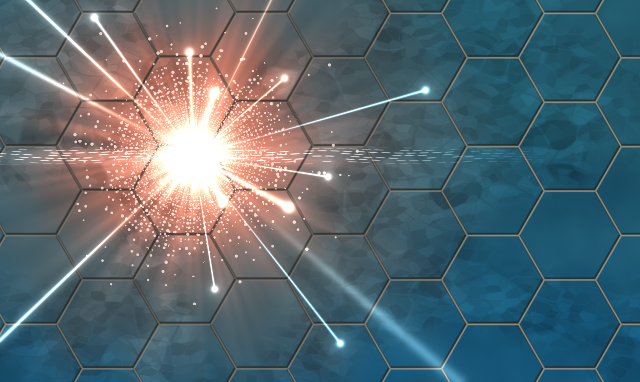
Give the GLSL for this background, as a WebGL 2 fragment shader.

```glsl
#version 300 es
precision highp float;
// A spark burst over a weathered teal wall of hexagonal panels.
// Layers: radial colour ramp with shards and rays, bevelled hex seams,
// dashed light band, polar grid of particles, streaks, and a hot core.
uniform vec2 u_resolution;
out vec4 fragColor;

// Lengths are in canvas heights.
const float TAU = 6.2831853;
const vec2 BURST = vec2(0.507, 0.592);
const vec2 HEX_CENTER = vec2(1.087, 0.852);
const float HEX_RADIUS = 0.1343;
const float SEAM_WIDTH = 0.0034;
const float DOT_SECTORS = 78.0;
const vec3 TEAL = vec3(0.125, 0.335, 0.405);
const vec3 BLUE = vec3(0.075, 0.315, 0.445);
const vec3 SLATE = vec3(0.30, 0.36, 0.38);
const vec3 BROWN = vec3(0.50, 0.41, 0.39);
const vec3 SALMON = vec3(0.76, 0.46, 0.39);
const vec3 PEACH = vec3(0.93, 0.68, 0.59);
const vec3 SEAM_DARK = vec3(0.13, 0.14, 0.14);
const vec3 SEAM_LIGHT = vec3(0.72, 0.66, 0.57);
const vec3 WARM = vec3(1.0, 0.76, 0.62);
const vec3 COOL = vec3(0.70, 0.93, 1.0);

// Sparks: head offset from the burst, width, coolness.
const vec4 SPARKS[10] = vec4[10](
  vec4(-0.260, 0.362, 0.0040, 0.7), vec4(-0.011, 0.271, 0.0055, 0.1),
  vec4(0.055, 0.166, 0.0080, 0.0), vec4(0.238, 0.203, 0.0026, 0.1),
  vec4(0.607, 0.172, 0.0032, 1.0), vec4(0.352, -0.055, 0.0026, 0.5),
  vec4(0.249, -0.135, 0.0090, 0.1), vec4(0.079, -0.122, 0.0080, 0.0),
  vec4(0.055, -0.349, 0.0024, 0.6), vec4(0.384, -0.491, 0.0032, 1.0));
// Beams leaving the canvas: end offset, width, strength.
const vec4 BEAMS[5] = vec4[5](
  vec4(-0.445, 0.419, 0.0042, 0.95), vec4(-0.507, 0.266, 0.0070, 0.65),
  vec4(-0.507, -0.483, 0.0046, 0.95), vec4(0.203, 0.408, 0.0026, 0.45),
  vec4(0.694, -0.592, 0.0170, 0.28));

float hash(vec2 p) {
  vec3 q = fract(p.xyx * 0.1031);
  q += dot(q, q.yzx + 33.33);
  return fract((q.x + q.y) * q.z);
}

float noise(vec2 p) {
  vec2 i = floor(p), f = fract(p);
  f = f * f * (3.0 - 2.0 * f);
  return mix(mix(hash(i), hash(i + vec2(1, 0)), f.x),
             mix(hash(i + vec2(0, 1)), hash(i + vec2(1, 1)), f.x), f.y);
}

float fbm(vec2 p) {
  float sum = 0.0, amp = 0.5;
  for (int i = 0; i < 4; i++, amp *= 0.5) {
    sum += amp * noise(p);
    p = mat2(1.6, 1.2, -1.2, 1.6) * p + 7.3;
  }
  return sum;
}

// Signed tone of angular cells, softened at their borders.
float shards(vec2 p) {
  vec2 cell = floor(p);
  float first = 9.0, second = 9.0, tone = 0.0;
  for (int k = 0; k < 9; k++) {
    vec2 id = cell + vec2(k % 3 - 1, k / 3 - 1);
    float d = length(id + vec2(hash(id), hash(id + 41.7)) - p);
    if (d < first) { second = first; first = d; tone = hash(id + 93.1) - 0.5; }
    else second = min(second, d);
  }
  return tone * smoothstep(0.0, 0.12, second - first);
}

// Distance to the nearest seam of a flat-topped hexagonal lattice.
float seamDistance(vec2 p) {
  vec2 period = HEX_RADIUS * vec2(3.0, sqrt(3.0));
  p -= HEX_CENTER;
  vec2 a = abs(mod(p + 0.5 * period, period) - 0.5 * period);
  vec2 b = abs(mod(p, period) - 0.5 * period);
  vec2 g = dot(a, a) < dot(b, b) ? a : b;
  return 0.5 * period.y - max(g.y, dot(g, vec2(0.8660, 0.5)));
}

float near(float inner, float outer, float d) { return 1.0 - smoothstep(inner, outer, d); }

// Tapered light trail from the burst to its end.
float trail(vec2 q, vec2 end, float width) {
  float along = clamp(dot(q, end) / dot(end, end), 0.0, 1.0);
  float d = length(q - end * along) / (width * mix(0.35, 1.0, along));
  return exp(-d * d) * smoothstep(0.05, 0.7, along);
}

void main() {
  float px = 1.0 / u_resolution.y;
  vec2 p = gl_FragCoord.xy * px, q = p - BURST;
  float r = length(q) + 1e-4;
  vec2 dir = q / r;

  // Wall: radial ramp bent by grime and rays
  float grime = fbm(p * 6.0) - 0.47;
  float rays = noise(dir * 9.0 + 20.0) + 0.5 * noise(dir * 25.0) - 0.75;
  float reach = length(q * vec2(0.95, q.y > 0.0 ? 0.88 : 1.08)) + 0.12 * grime - 0.07 * rays * smoothstep(0.05, 0.3, r);
  vec3 col = mix(BLUE, TEAL, smoothstep(0.0, 0.75, p.y + 0.5 * grime));
  col = mix(col, SLATE, near(0.38, 0.86, reach));
  col = mix(col, BROWN, near(0.24, 0.48, reach));
  col = mix(col, SALMON, near(0.14, 0.33, reach));
  col = mix(col, PEACH, near(0.05, 0.17, reach));
  vec2 bent = p + 0.035 * vec2(noise(p * 13.0), noise(p * 13.0 + 50.0));
  float chips = shards(bent * vec2(11.0, 17.0)) + 0.8 * shards(bent * vec2(27.0, 44.0) + 9.0);
  float patches = smoothstep(0.38, 0.65, noise(p * 5.0 + 3.0));
  col *= 1.0 + 0.35 * grime + 0.24 * chips * patches + 0.16 * rays * near(0.3, 0.8, r);

  // Seams: dark groove with a lit lower edge
  float groove = near(SEAM_WIDTH - px, SEAM_WIDTH + px, seamDistance(p));
  float lit = near(0.0, 0.0016 + px, seamDistance(p + vec2(-0.0022, 0.0032)));
  col = mix(col, SEAM_DARK, 0.78 * groove);
  col = mix(col, SEAM_LIGHT, lit * mix(0.25, 0.75, smoothstep(0.2, 0.9, r)));

  // Band of short horizontal dashes
  float wave = (q.y + 0.003 * sin(q.x * 14.0)) / 0.0068;
  float row = floor(wave);
  float slot = q.x * 30.0 + 13.0 * hash(vec2(row, 5.0));
  float dash = step(0.35, hash(vec2(floor(slot), row + 60.0))) * near(0.2, 0.48, abs(fract(slot) - 0.5));
  dash *= near(0.08, 0.3, abs(fract(wave) - 0.5)) * near(0.008, 0.027, abs(q.y)) * near(0.35, 1.0, r);
  col += 0.45 * dash + 0.09 * exp(-q.y * q.y / 0.0005) * near(0.1, 0.75, r);

  // Particles: jittered dots in square cells of a log-polar grid
  for (int layer = 0; layer < 2; layer++) {
    float sectors = DOT_SECTORS + 44.0 * float(layer), seed = 30.0 * float(layer);
    vec2 grid = vec2(atan(q.y, q.x), log(r)) * sectors / TAU;
    vec2 id = vec2(mod(floor(grid.x), sectors), floor(grid.y) + 300.0) + seed;
    float size = TAU * r / sectors;
    vec2 jitter = 0.3 + 0.4 * vec2(hash(id), hash(id + 17.0));
    float d = length(fract(grid) - jitter) * size;
    float radius = min(0.29 * size, 0.0045) * mix(0.4, 1.0, hash(id + 71.0));
    float chance = 0.75 * near(0.13, 0.29, r + 0.08 * rays) + 0.10 * near(0.25, 0.46, r);
    float mote = step(hash(id + 39.0), chance) * near(radius - 0.5 * px, radius + 0.5 * px, d);
    col = mix(col, vec3(1.0, 0.91, 0.87), 0.82 * mote);
  }

  // Beams and sparks with glowing heads
  for (int i = 0; i < 5; i++) {
    vec3 tint = mix(WARM, COOL, smoothstep(0.15, 0.55, r) * (i == 3 ? 0.0 : 0.8));
    float glow = trail(q, BEAMS[i].xy, BEAMS[i].z) + 0.2 * trail(q, BEAMS[i].xy, 3.5 * BEAMS[i].z);
    col += tint * glow * BEAMS[i].w;
  }
  for (int i = 0; i < 10; i++) {
    vec4 s = SPARKS[i];
    vec3 tint = mix(WARM, COOL, s.w);
    float d = length(q - s.xy), head = 0.006 + 0.7 * s.z;
    col += tint * 0.8 * trail(q, s.xy, s.z);
    col += tint * (1.2 * exp(-d * d / (head * head)) + 0.35 * exp(-d / (2.0 * head)));
  }

  // Hot core with ragged spikes
  float spikes = 0.055 + 0.05 * noise(dir * 7.0 + 4.0) * noise(dir * 17.0 + 8.0);
  col += vec3(1.0, 0.88, 0.78) * 1.6 * exp(-r * r / (spikes * spikes));
  col += vec3(0.55, 0.24, 0.14) * exp(-r / 0.085);
  fragColor = vec4(clamp(col, 0.0, 1.0), 1.0);
}
```
